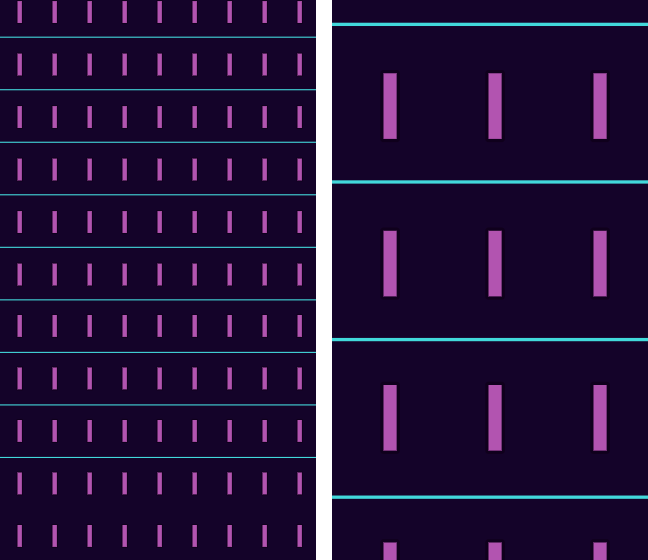
Left, the full canvas; right, a detail of the centre.
A WebGL 2 fragment shader for this pattern:

```glsl
#version 300 es
precision highp float;
// Nine columns by eleven rows of upright violet dashes on deep indigo, with a
// thin cyan rule between rows. Each motif is found by rounding to its nearest
// repeat and drawn by distance; the bottom gap stays without a rule.

// Lengths are fractions of the canvas height, measured down from the top.
#define CELL vec2(0.0625, 0.09375)        // dash spacing
#define FIRST_DASH vec2(0.03516, 0.02148) // centre of the top left dash
#define DASH_HALF vec2(0.00391, 0.01953)
#define ROW_JOG 0.00195                   // upward shift of the lower rows
#define JOG_ROW 6.0
#define HALO 0.00195                      // dark rim around each dash
#define RULE_TOP 0.06641
#define RULE_PITCH 0.09381
#define RULE_HALF 0.00098
#define RULE_COUNT 9.0

uniform vec2 u_resolution;
out vec4 fragColor;

const vec3 INDIGO = vec3(0.08, 0.01, 0.16);
const vec3 SHADE = vec3(0.06, 0.00, 0.11);
const vec3 VIOLET = vec3(0.70, 0.33, 0.69);
const vec3 CYAN = vec3(0.26, 0.85, 0.86);

// Signed distance to a box centred at the origin.
float boxDistance(vec2 p, vec2 halfSize) {
    vec2 d = abs(p) - halfSize;
    return length(max(d, 0.0)) + min(max(d.x, d.y), 0.0);
}

// Edge smoothed over one pixel.
float coverage(float dist, float pixel) {
    return clamp(0.5 - dist / pixel, 0.0, 1.0);
}

// Distance to the nearest dash, with the lower rows nudged upward.
float dashDistance(vec2 p) {
    vec2 cell = floor((p - FIRST_DASH) / CELL + 0.5);
    vec2 centre = FIRST_DASH + cell * CELL;
    centre.y -= ROW_JOG * step(JOG_ROW - 0.5, cell.y);
    return boxDistance(p - centre, DASH_HALF);
}

// Distance to the nearest horizontal rule.
float ruleDistance(float y) {
    float row = clamp(floor((y - RULE_TOP) / RULE_PITCH + 0.5), 0.0, RULE_COUNT - 1.0);
    return abs(y - RULE_TOP - row * RULE_PITCH) - RULE_HALF;
}

void main() {
    float pixel = 1.0 / u_resolution.y;
    vec2 p = gl_FragCoord.xy * pixel;
    p.y = 1.0 - p.y;

    // Ground, rules, then rimmed dashes.
    float dash = dashDistance(p);
    vec3 color = mix(INDIGO, CYAN, coverage(ruleDistance(p.y), pixel));
    color = mix(color, SHADE, coverage(dash - HALO, pixel));
    color = mix(color, VIOLET, coverage(dash, pixel));
    fragColor = vec4(color, 1.0);
}
```
